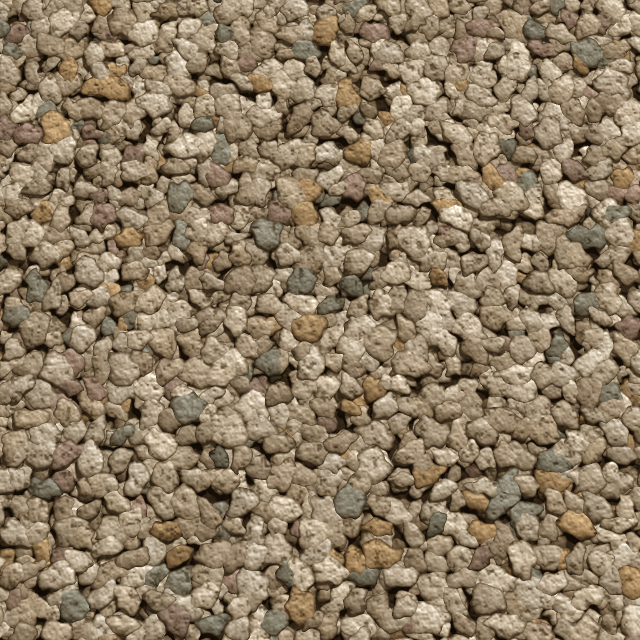
A WebGL 2 fragment shader for this texture:

```glsl
#version 300 es
precision highp float;

#define LARGE_GRID 27.0
#define SMALL_GRID 37.0
#define ROUGHNESS 0.008
#define SUN normalize(vec3(0.32, 0.75, 1.05))
#define AMBIENT 0.38
#define SUNLIGHT 0.75
#define GRAIN 0.46
#define TAU 6.28319

uniform vec2 u_resolution;
out vec4 fragColor;

struct Stone {
    float height;
    float rim;    // 0 at the centre, 1 at the outline
    vec2 slope;
    vec4 seed;
};

vec4 hash4(vec2 c) {
    vec4 h = fract(c.xyxy * vec4(0.1031, 0.1030, 0.0973, 0.1099));
    h += dot(h, h.wzxy + 33.33);
    return fract((h.xxyz + h.yzzw) * h.zywx);
}

float noise(vec2 p) {
    vec2 i = floor(p), f = fract(p);
    f = f * f * (3.0 - 2.0 * f);
    float low = mix(hash4(i).x, hash4(i + vec2(1, 0)).x, f.x);
    float high = mix(hash4(i + vec2(0, 1)).x, hash4(i + vec2(1, 1)).x, f.x);
    return mix(low, high, f.y);
}

float grain(vec2 p) {
    return 0.42 * noise(p * 85.0) + 0.34 * noise(p * 160.0 + 17.0)
         + 0.24 * noise(p * 300.0 + 41.0);
}

// One jittered grid of pebbles; the highest surface wins
void addLayer(vec2 p, float grid, float lift, inout Stone top) {
    vec2 cell = floor(p * grid);
    for (int j = -1; j <= 1; j++)
    for (int i = -1; i <= 1; i++) {
        vec2 c = cell + vec2(i, j);
        vec4 place = hash4(c + grid * 7.0);
        vec2 offset = p * grid - c - 0.15 - 0.7 * place.xy;
        if (dot(offset, offset) > 1.0) continue;

        vec4 form = hash4(c + grid * 7.0 + 91.7);
        float turn = place.z * TAU;
        mat2 spin = mat2(cos(turn), sin(turn), -sin(turn), cos(turn));
        float radius = mix(0.46, 0.74, form.x);
        vec2 axes = radius * vec2(1.15, mix(0.6, 1.02, form.y));
        vec2 u = spin * offset / axes;
        float angle = atan(u.y, u.x);
        float rim = length(u) * (1.0 + 0.09 * sin(angle * 3.0 + form.z * TAU)
                                     + 0.06 * sin(angle * 5.0 + place.w * TAU));
        if (rim >= 1.0) continue;

        float dome = sqrt(1.0 - rim * rim * rim);
        float height = (lift + 0.42 * form.w + 0.55 * radius * dome) / grid;
        if (height > top.height) {
            vec2 outward = normalize(transpose(spin) * (u / axes) + 1e-5);
            vec2 facet = 0.4 * (form.zx - 0.5);
            top = Stone(height, rim, outward * 0.85 * rim * rim + facet,
                        hash4(c + grid * 3.0 + 37.3));
        }
    }
}

Stone pile(vec2 p) {
    p += ROUGHNESS * (vec2(noise(p * 80.0), noise(p * 80.0 + 53.0)) - 0.5);
    Stone top = Stone(0.0, 1.0, vec2(0), vec4(0.2));
    addLayer(p, SMALL_GRID, 0.0, top);
    addLayer(p, LARGE_GRID, 0.17, top);
    return top;
}

// Mostly tan to cream, with a little mauve, ochre and slate
vec3 stoneColor(vec4 seed) {
    vec3 color = mix(vec3(0.61, 0.53, 0.42), vec3(0.76, 0.70, 0.605), seed.x);
    color = mix(color, vec3(0.57, 0.475, 0.40), step(0.86, seed.y));
    color = mix(color, vec3(0.65, 0.53, 0.37), step(0.90, seed.y));
    color = mix(color, vec3(0.50, 0.475, 0.40), step(0.95, seed.y));
    return color * mix(0.94, 1.06, seed.z);
}

vec3 gravel(vec2 p) {
    Stone stone = pile(p);

    // Cast shadow, tested at growing distances toward the sun
    float lit = 1.0;
    vec2 toSun = normalize(SUN.xy);
    float rise = SUN.z / length(SUN.xy);
    for (int k = 1; k <= 2; k++) {
        float reach = 0.0055 * float(k);
        float blocker = pile(p + toSun * reach).height - stone.height - reach * rise;
        lit *= 1.0 - smoothstep(-0.001, 0.004, blocker);
    }

    // Rough, pitted surface
    vec2 q = p + 9.0 * stone.seed.zw;
    float speck = grain(q);
    float bump = speck - grain(q + toSun * 0.003);
    float pits = smoothstep(0.36, 0.22, speck);

    vec3 normal = normalize(vec3(stone.slope, 1.0));
    float shade = AMBIENT + SUNLIGHT * lit * max(dot(normal, SUN), 0.0);
    shade *= 1.0 + GRAIN * (0.8 * (speck - 0.5) + 1.7 * bump) - 0.2 * pits;
    shade *= 1.0 - 0.42 * smoothstep(0.8, 1.0, stone.rim);
    shade *= mix(0.55, 1.0, smoothstep(0.003, 0.016, stone.height));
    return stoneColor(stone.seed) * pow(vec3(max(shade, 0.0)), vec3(1.0, 1.15, 1.42));
}

void main() {
    // Four samples per pixel smooth the outlines
    vec3 color = vec3(0);
    for (int s = 0; s < 4; s++) {
        vec2 shift = vec2(s & 1, s >> 1) * 0.5 - 0.25;
        vec2 p = (gl_FragCoord.xy + shift) / min(u_resolution.x, u_resolution.y);
        // Stones shrink slightly with distance
        p = vec2((p.x - 0.5) * (0.93 + 0.2 * p.y), p.y * (0.95 + 0.12 * p.y)) + 2.0;
        color += 0.25 * gravel(p);
    }
    fragColor = vec4(color, 1.0);
}
```
